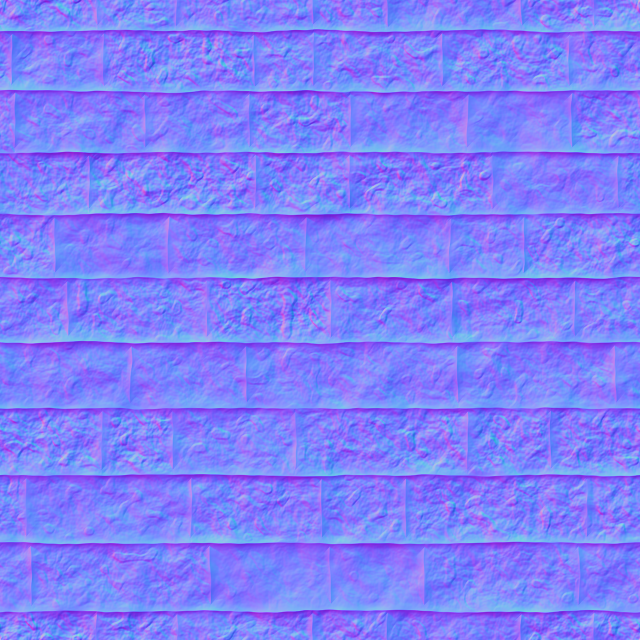
Write a WebGL 2 fragment shader that draws this texture map.

```glsl
#version 300 es
precision highp float;
// Tangent-space normal map of a rough stone-block wall: ten wavy courses of
// blocks with uneven lengths. A height field of bevelled joints plus layered
// gradient noise is differentiated and packed into colour, green facing down.

uniform vec2 u_resolution;
out vec4 fragColor;

float hash(vec2 p) {
    return fract(sin(dot(p, vec2(127.1, 311.7))) * 43758.5);
}

// Dot product of a lattice corner's random unit gradient with the offset to it.
float corner(vec2 cell, vec2 offset, float period) {
    float angle = 6.2832 * hash(mod(cell, period) + period * 0.37);
    return dot(vec2(cos(angle), sin(angle)), offset);
}

// Gradient noise that tiles over the unit square, about -0.7 to 0.7.
float noise(vec2 p, float period) {
    p *= period;
    vec2 c = floor(p), f = p - c;
    vec2 s = f * f * f * (f * (f * 6.0 - 15.0) + 10.0);
    vec2 e = vec2(1.0, 0.0);
    return mix(mix(corner(c, f, period), corner(c + e.xy, f - e.xy, period), s.x),
               mix(corner(c + e.yx, f - e.yx, period), corner(c + e.xx, f - e.xx, period), s.x), s.y);
}

// Horizontal position of a vertical joint within a course of n blocks.
float jointX(float j, float row, float n) {
    float jitter = 0.6 * (hash(vec2(mod(j, n), row + 3.0)) - 0.5);
    return (j + jitter + hash(vec2(row, 17.0))) / n;
}

float height(vec2 p) {
    // Worn, wandering joint lines
    float ragged = noise(p, 45.0);
    vec2 q = p + 0.004 * vec2(noise(p + 0.3, 14.0), noise(p, 11.0)) + 0.0016 * ragged;

    // Courses, slightly taller towards the bottom of the wall
    float v = fract(q.y - 0.045);
    float course = 10.0 * (v - 0.021 * sin(3.1416 * (v - 0.021 * sin(3.1416 * v))));
    float row = clamp(floor(course), 0.0, 9.0);
    float below = max(course - row, 0.0) / 10.0;
    float above = max(row + 1.0 - course, 0.0) / 10.0;

    // Nearest joints to the left and right
    float n = row == 3.0 ? 4.0 : (row > 6.0 ? 6.0 : 5.0);
    float left = -9.0, right = 9.0, block = 0.0;
    for (float j = -2.0; j < 8.0; j++) {
        float x = jointX(j, row, n);
        if (x <= q.x) {
            left = x;
            block = mod(j, n);
        } else {
            right = min(right, x);
        }
    }

    // Steep upper and right bevels, broader lower and left ones
    float bed = max(exp(-above / 0.0058), exp(-below / 0.0105));
    float head = max(exp(-(right - q.x) / 0.0055), exp(-(q.x - left) / 0.0095));
    float depth = 0.0062 * (0.9 + 0.6 * noise(p + 0.6, 9.0));
    float h = -depth * max(bed, 0.45 * head);

    // Stone surface: soft dents, then grain and pits that differ per block
    float rough = mix(0.35, 1.25, hash(vec2(block, row) + 5.3));
    vec2 w = p + 0.006 * vec2(noise(p, 23.0), noise(p + 0.5, 23.0));
    float dents = 0.0085 * noise(w, 13.0) + 0.0042 * noise(w, 29.0);
    float grain = 0.0023 * noise(w, 59.0) + 0.0011 * noise(w, 113.0) + 0.0006 * noise(w, 211.0);
    grain -= 0.0016 * smoothstep(0.12, 0.38, noise(w + 0.2, 47.0));
    return h + 0.8 * dents + rough * grain * (1.0 - max(bed, head));
}

void main() {
    vec2 p = gl_FragCoord.xy / u_resolution;

    // Central differences give the slope of the surface
    vec2 e = vec2(0.001, 0.0);
    float dx = (height(p + e.xy) - height(p - e.xy)) / (2.0 * e.x);
    float dy = (height(p + e.yx) - height(p - e.yx)) / (2.0 * e.x);

    vec3 normal = normalize(vec3(-dx, dy, 1.0));
    fragColor = vec4(0.5 + 0.5 * normal, 1.0);
}
```
